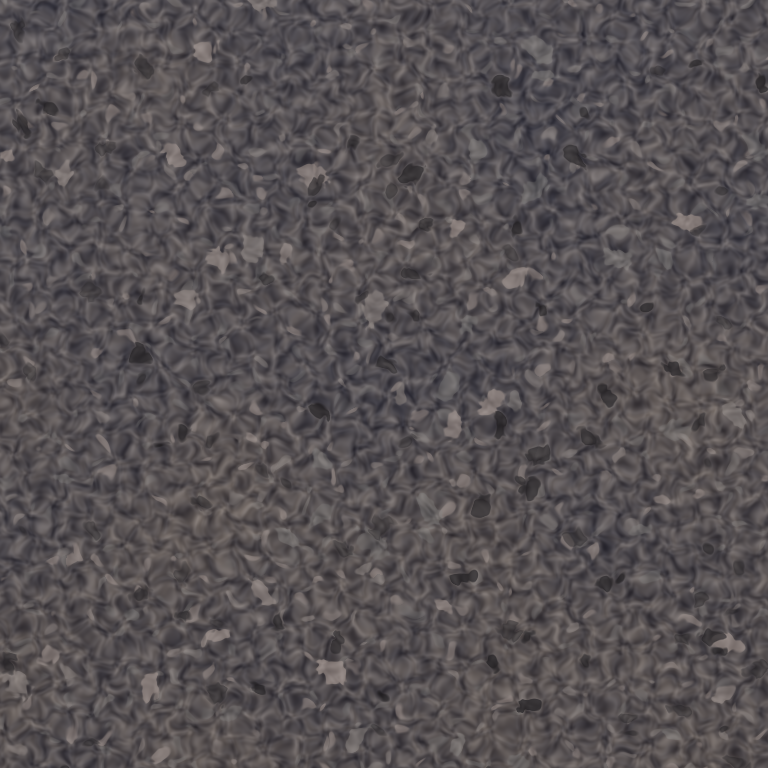
Give the GLSL for this texture, as a WebGL 1 fragment shader.

```glsl
precision highp float;
uniform vec2 u_resolution;

// Colours
const vec3 STONE = vec3(0.333, 0.314, 0.325);
const vec3 DARK_SPECK = vec3(0.165, 0.155, 0.165);
const vec3 PALE_WARM = vec3(0.56, 0.515, 0.50);
const vec3 PALE_COOL = vec3(0.47, 0.465, 0.46);
const vec3 WARM_CAST = vec3(0.012, 0.004, -0.010);

// Matrix grain: frequencies per canvas, strengths in brightness
const float GRAIN_FREQ = 64.0;
const float FINE_FREQ = 125.0;
const float PATCH_FREQ = 5.0;
const float GRAIN_GAIN = 0.19;
const float FINE_GAIN = 0.11;
const float PATCH_GAIN = 0.035;
const float WARP_FREQ = 38.0;
const float WARP_AMOUNT = 0.013;

// Chips: cells per canvas, share of cells filled, radius in cells
const vec3 CRUMBS = vec3(44.0, 0.42, 0.34);
const vec3 PEBBLES = vec3(15.0, 0.27, 0.27);
const vec3 SPECKS = vec3(19.0, 0.24, 0.24);
const float EDGE_SOFTNESS = 0.0026;
const float EDGE_ROUGHNESS = 0.75;

vec2 hash2(vec2 p) {
  vec3 q = fract(p.xyx * vec3(0.1031, 0.1030, 0.0973));
  q += dot(q, q.yzx + 33.33);
  return fract((q.xx + q.yz) * q.zy);
}

float cornerSlope(vec2 cell, vec2 offset) {
  float angle = 6.2832 * hash2(cell + 17.0).x;
  return dot(vec2(cos(angle), sin(angle)), offset);
}

float gradientNoise(vec2 p) {
  vec2 i = floor(p);
  vec2 f = p - i;
  vec2 u = f * f * f * (f * (f * 6.0 - 15.0) + 10.0);
  vec2 e = vec2(1.0, 0.0);
  float low = mix(cornerSlope(i, f), cornerSlope(i + e.xy, f - e.xy), u.x);
  float high = mix(cornerSlope(i + e.yx, f - e.yx), cornerSlope(i + e.xx, f - e.xx), u.x);
  return mix(low, high, u.y);
}

// Scattered ragged ellipses: x is coverage, y a random value per chip
vec2 scatterChips(vec2 p, vec3 layer, float roughness, float seed) {
  vec2 grid = p * layer.x;
  vec2 home = floor(grid);
  float softness = EDGE_SOFTNESS * layer.x;
  vec2 result = vec2(0.0);
  for (int y = -1; y <= 1; y++) {
    for (int x = -1; x <= 1; x++) {
      vec2 cell = home + vec2(float(x), float(y));
      vec2 place = hash2(cell + seed);
      vec2 kind = hash2(cell + seed + 71.0);
      vec2 form = hash2(cell + seed + 139.0);
      // Mostly level, with a wide spread of tilts
      float tilt = (form.x - 0.5) * 2.6 + 0.2;
      float c = cos(tilt);
      float s = sin(tilt);
      vec2 q = mat2(c, -s, s, c) * (grid - cell - place);
      q.y *= mix(1.1, 2.3, form.y);
      float radius = layer.z * mix(0.6, 1.25, kind.y);
      float d = length(q) - radius * (1.0 + roughness);
      float cover = 1.0 - smoothstep(-softness, softness, d);
      cover *= step(kind.x, layer.y);
      if (cover > result.x) result = vec2(cover, fract(kind.y * 7.0 + form.x));
    }
  }
  return result;
}

vec3 paleColour(float pick) {
  return mix(PALE_COOL, PALE_WARM, smoothstep(0.2, 0.9, pick));
}

void main() {
  vec2 p = gl_FragCoord.xy / min(u_resolution.x, u_resolution.y);

  // Curled, tangled matrix
  vec2 warp = vec2(gradientNoise(p * WARP_FREQ), gradientNoise(p * WARP_FREQ + 53.0));
  vec2 w = p + WARP_AMOUNT * warp;
  float grain = gradientNoise(w * GRAIN_FREQ + 9.0);
  float fine = gradientNoise(w * FINE_FREQ + 31.0);
  float patches = gradientNoise(p * PATCH_FREQ + 5.0);
  float light = GRAIN_GAIN * grain + FINE_GAIN * fine + PATCH_GAIN * patches;
  vec3 colour = STONE + light;

  // Warmer towards the bottom and in the brighter patches
  colour += WARM_CAST * (0.6 - p.y + 1.5 * patches + 2.0 * grain);

  // Pale crumbs and pebbles, then dark specks
  float rough = EDGE_ROUGHNESS * (grain + 0.5 * fine);
  vec2 crumb = scatterChips(w, CRUMBS, rough, 3.0);
  colour = mix(colour, paleColour(crumb.y) + 0.4 * light, crumb.x * mix(0.2, 0.65, crumb.y));

  vec2 pebble = scatterChips(p, PEBBLES, rough, 211.0);
  colour = mix(colour, paleColour(pebble.y) + 0.45 * light, pebble.x * mix(0.3, 0.85, pebble.y));

  vec2 speck = scatterChips(p, SPECKS, rough * 1.4, 307.0);
  colour = mix(colour, DARK_SPECK + 0.35 * light, speck.x * mix(0.45, 0.9, speck.y));

  gl_FragColor = vec4(clamp(colour, 0.0, 1.0), 1.0);
}
```
